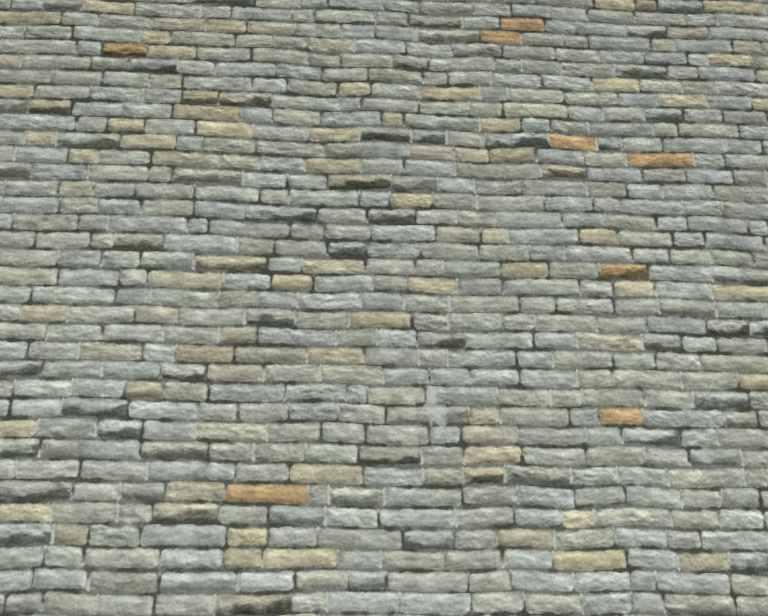
A Shadertoy shader for this texture:

```glsl
const float ROWS_PER_HEIGHT = 26.7;   // course density at the lower edge
const vec2  TILT = vec2(0.045, 0.234); // perspective shrink to the right and upward
const float CENTRE_X = 0.62;
const float STONE_LENGTH = 2.5;       // mean length in course heights
const float LENGTH_JITTER = 0.64;
const float JOINT = 0.045;            // half joint width in course heights
const float CORNER = 0.20;
const float EDGE_WEAR = 0.22;
const float SOFTNESS = 0.05;          // edge blur in course heights
const vec2  LIGHT_STEP = vec2(0.05, 0.12);
const float RELIEF = 1.75;
const float GRAIN = 0.07;
const vec2  STAIN_POS = vec2(0.70, 0.338);

const vec3 COOL_GREY   = vec3(0.605, 0.628, 0.605);
const vec3 GREEN_GREY  = vec3(0.600, 0.612, 0.550);
const vec3 TAN         = vec3(0.660, 0.625, 0.510);
const vec3 OCHRE       = vec3(0.640, 0.540, 0.390);
const vec3 DARK_JOINT  = vec3(0.270, 0.280, 0.250);
const vec3 PALE_MORTAR = vec3(0.700, 0.715, 0.680);
const vec3 SHADE_TINT  = vec3(0.460, 0.475, 0.455);
const vec3 LIME        = vec3(0.770, 0.790, 0.785);

float hash(vec2 p) {
    vec3 q = fract(p.xyx * vec3(0.1031, 0.1030, 0.0973));
    q += dot(q, q.yzx + 33.33);
    return fract((q.x + q.y) * q.z);
}

float noise(vec2 p) {
    vec2 i = floor(p), f = fract(p);
    f = f * f * (3.0 - 2.0 * f);
    return mix(mix(hash(i), hash(i + vec2(1, 0)), f.x),
               mix(hash(i + vec2(0, 1)), hash(i + vec2(1, 1)), f.x), f.y);
}

float fbm(vec2 p) {
    float sum = 0.0, amp = 0.5;
    for (int i = 0; i < 4; i++) {
        sum += amp * noise(p);
        p = mat2(1.6, 1.2, -1.2, 1.6) * p + 7.3;
        amp *= 0.5;
    }
    return sum;
}

float roundedBox(vec2 p, vec2 halfSize) {
    vec2 d = abs(p) - halfSize + CORNER;
    return length(max(d, 0.0)) + min(max(d.x, d.y), 0.0) - CORNER;
}

// Position of the joint that opens stone k in a course
float jointAt(float k, float row) {
    return k + LENGTH_JITTER * hash(vec2(k, row) + 41.0);
}

// Rough split face with rounded arrises
float faceHeight(vec2 p, vec2 halfSize, vec2 seed, float rough) {
    float bulge = smoothstep(-0.05, 0.30, -roundedBox(p, halfSize));
    return 0.16 * bulge + rough * fbm(p * vec2(2.0, 3.4) + seed);
}

void mainImage(out vec4 fragColor, in vec2 fragCoord) {
    vec2 uv = fragCoord / iResolution.y;

    // Wall plane seen from below
    vec2 view = uv - vec2(CENTRE_X, 0.0);
    float depth = 1.0 - dot(TILT, view);
    vec2 wall = ROWS_PER_HEIGHT * view / depth;
    float pixel = ROWS_PER_HEIGHT / (depth * depth * iResolution.y);
    wall.y += 0.25 * (noise(wall * vec2(0.35, 0.2)) - 0.5);

    // Find the stone: courses first, then uneven lengths
    float row = floor(wall.y);
    float along = wall.x / STONE_LENGTH + 9.0 * hash(vec2(row, 5.0));
    float k = floor(along);
    k -= step(along, jointAt(k, row));
    float left = jointAt(k, row), right = jointAt(k + 1.0, row);
    vec2 id = vec2(k, row);
    vec2 seed = 60.0 * vec2(hash(id + 3.0), hash(id + 17.0));
    vec2 p = vec2((along - 0.5 * (left + right)) * STONE_LENGTH, wall.y - row - 0.5);
    vec2 halfSize = vec2(0.5 * (right - left) * STONE_LENGTH, 0.5) - JOINT;
    halfSize.y -= 0.06 * hash(id + 23.0);
    p.y += 0.06 * (hash(id + 29.0) - 0.5) + 0.05 * p.x * (hash(id + 31.0) - 0.5);

    // Worn outline
    float dist = roundedBox(p, halfSize) + EDGE_WEAR * (fbm(wall * 2.6) - 0.47);
    float blur = pixel * 0.6 + SOFTNESS;
    float stoneMask = smoothstep(blur, -blur, dist);

    // Stone colour
    float kind = hash(id + 71.0);
    vec3 stone = mix(COOL_GREY, GREEN_GREY, hash(id + 83.0));
    stone = mix(stone, TAN, 0.8 * smoothstep(0.72, 1.0, kind));
    stone = mix(stone, OCHRE, 0.8 * step(0.982, kind));
    stone *= 0.96 + 0.10 * hash(id + 97.0);
    stone *= 0.82 + 0.40 * fbm(wall * vec2(1.5, 2.6) + 30.0);

    // Raking light over the face
    float rough = mix(0.22, 0.45, pow(hash(id + 7.0), 2.0));
    float slope = faceHeight(p, halfSize, seed, rough)
                - faceHeight(p + LIGHT_STEP, halfSize, seed, rough);
    stone *= clamp(1.0 + RELIEF * slope, 0.5, 1.3);

    // Overhanging faces throw their lower part into shade
    float overhang = smoothstep(0.74, 1.0, hash(id + 11.0));
    float brow = 0.9 * (fbm(p * vec2(1.3, 2.2) + seed) - 0.52) + 0.10 * p.x;
    float shade = overhang * smoothstep(0.16, -0.20, p.y - brow);
    stone *= mix(vec3(1.0), SHADE_TINT, shade);

    // Shadowed bed joints, paler upright joints
    vec2 outside = abs(p) - halfSize;
    float upright = smoothstep(-0.08, 0.08, outside.x - outside.y);
    float pointing = smoothstep(0.34, 0.60, fbm(wall * 0.9 + 50.0));
    vec3 mortar = mix(DARK_JOINT, PALE_MORTAR, pointing * mix(0.40, 1.0, upright));

    vec3 color = mix(mortar, stone, stoneMask);

    // Lime smear, broad tone and fine grain
    float smear = length((uv - STAIN_POS) * vec2(32.0, 26.0)) + 3.0 * (fbm(uv * 60.0) - 0.4);
    color = mix(color, LIME, 0.6 * smoothstep(1.1, 0.3, smear));
    color *= mix(1.06, 0.95, uv.y) * (0.98 + 0.04 * noise(uv * 3.0));
    color += GRAIN * (noise(uv * 300.0) - 0.5);
    fragColor = vec4(clamp(color, 0.0, 1.0), 1.0);
}
```
